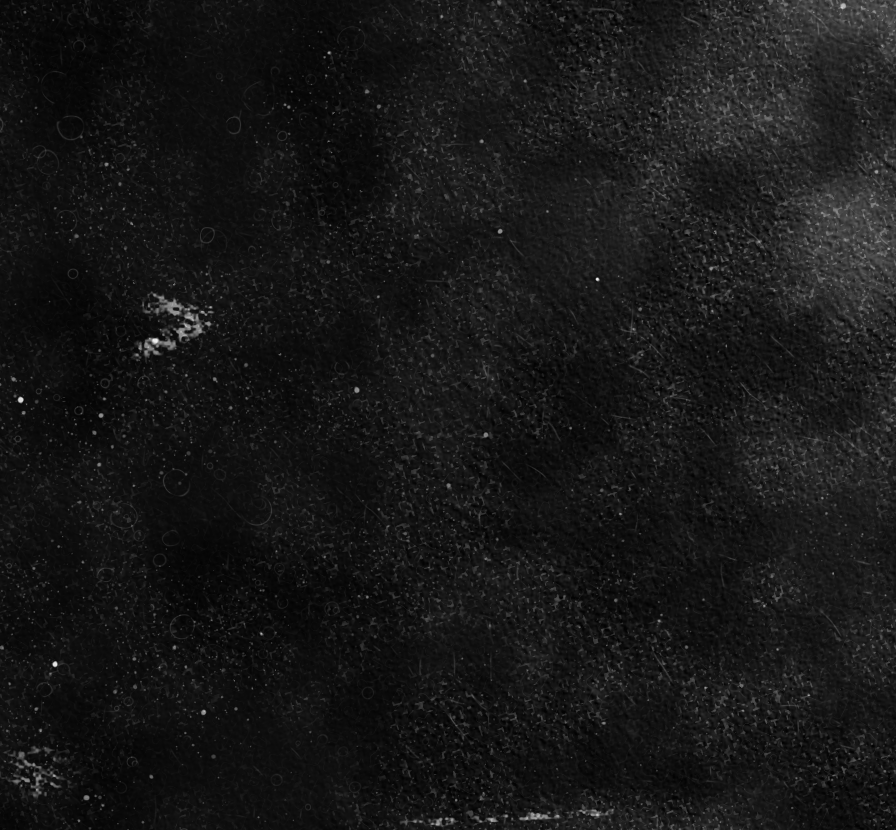
Give the GLSL for this texture, as a WebGL 2 fragment shader.

```glsl
#version 300 es
precision highp float;
#define BASE_TONE 0.047
#define SIDE_LIGHT 0.037
#define CORNER_LIGHT 0.115
#define RELIEF 1.7
#define GRAIN_SCALE 205.0
#define CRUMB_LEVEL 0.21
#define DUST_LEVEL 0.42
#define RING_LEVEL 0.2
#define SCRATCH_LEVEL 0.2
#define STROKE_ANGLE -0.75
uniform vec2 u_resolution;
out vec4 fragColor;

float hash(vec2 c) {
    uvec2 k = uvec2(ivec2(floor(c)));
    uint h = k.x * 73856093u ^ k.y * 19349663u;
    h = (h ^ (h >> 15)) * 668265263u;
    h = (h ^ (h >> 13)) * 374761393u;
    return float((h ^ (h >> 16)) & 65535u) / 65535.0;
}

float noise(vec2 p) {
    vec2 i = floor(p), f = p - i;
    f = f * f * (3.0 - 2.0 * f);
    return mix(mix(hash(i), hash(i + vec2(1, 0)), f.x),
               mix(hash(i + vec2(0, 1)), hash(i + vec2(1, 1)), f.x), f.y);
}

mat2 rotation(float a) { return mat2(cos(a), -sin(a), sin(a), cos(a)); }

float inside(float d, float px) { return 1.0 - smoothstep(-px, px, d); }

float fbm(vec2 p) {
    float sum = 0.0, amp = 0.5;
    for (int i = 0; i < 5; i++) {
        sum += amp * noise(p);
        p = rotation(0.6) * p * 2.03 + 17.3;
        amp *= 0.5;
    }
    return sum / 0.97;
}

// Plaster height: fine pits plus long trowel strokes
float plaster(vec2 p, float strokes) {
    vec2 s = rotation(STROKE_ANGLE) * p;
    vec2 g = rotation(0.5) * p * GRAIN_SCALE;
    return 0.55 * noise(g) + 0.45 * noise(rotation(0.9) * g * 1.7 + 31.0)
         + strokes * noise(s * vec2(22.0, 150.0));
}

// Round specks, or outlines when width > 0
float scatter(vec2 p, float cell, vec2 radii, float width, float density, float seed, float px) {
    p = rotation(seed) * p;
    vec2 id = floor(p / cell) + floor(seed * 10.0);
    vec2 jitter = vec2(hash(id + 101.0), hash(id + 211.0)) - 0.5;
    float r = mix(radii.x, radii.y, pow(hash(id + 307.0), 2.0));
    vec2 d = (fract(p / cell) - 0.5) * cell - jitter * (cell - 2.0 * r - 0.003);
    d *= 1.0 + 0.5 * (noise(p / radii.y * 0.8) - 0.5);
    float dist = length(d) - r;
    if (width > 0.0) dist = abs(dist) - width;
    return inside(dist, px) * step(hash(id), density) * mix(0.3, 1.0, hash(id + 401.0));
}

// Thin tapered scratches, one per elongated cell
float scratches(vec2 p, float angle, vec2 cell, float density, float px) {
    vec2 s = rotation(angle) * p;
    vec2 id = floor(s / cell) + floor(angle * 100.0);
    vec2 d = (fract(s / cell) - 0.5) * cell;
    d.y -= (hash(id + 53.0) - 0.5) * cell.y * 0.5 + d.x * (hash(id + 71.0) - 0.5) * 0.2;
    d.y += 0.006 * (noise(p * 45.0) - 0.5);
    float taper = 1.0 - smoothstep(0.05, 0.15 + 0.3 * hash(id + 89.0), abs(d.x / cell.x));
    return inside(abs(d.y) - 0.0007, px) * taper * step(hash(id), density);
}

void main() {
    vec2 p = gl_FragCoord.xy / u_resolution.y, q = gl_FragCoord.xy / u_resolution;
    float px = 1.0 / u_resolution.y;
    // Broad light and mottled patches
    float cloud = fbm(p * 6.5 + 0.7 * fbm(p * 9.0) + 4.0);
    float patches = smoothstep(0.32, 0.68, fbm(p * 14.0 + 21.0));
    float right = smoothstep(0.15, 0.8, q.x), left = 1.0 - smoothstep(0.3, 0.6, q.x);
    float corner = 1.0 - smoothstep(0.0, 0.55, length((q - vec2(1.02, 0.87)) * vec2(1.0, 0.85)));
    float light = BASE_TONE + SIDE_LIGHT * right + CORNER_LIGHT * corner;
    float tone = light * mix(0.62, 1.25, smoothstep(0.28, 0.72, cloud)) * mix(0.82, 1.15, patches);
    // Embossed surface, curled ridges and crumbs
    float strokes = 0.8 * smoothstep(0.45, 0.7, fbm(p * 5.0 + 50.0)) * right;
    float slope = plaster(p, strokes) - plaster(p + vec2(0.0022, 0.0026), strokes);
    float rough = mix(0.5, 1.0, patches) * mix(0.6, 1.0, right);
    tone += RELIEF * min(light, 0.12) * slope * rough;
    float ridge = 1.0 - abs(2.0 * noise(rotation(1.1) * p * 110.0 + 9.0) - 1.0);
    tone += 0.09 * smoothstep(0.8, 1.0, ridge) * rough * noise(p * 190.0 + 3.0);
    float crumbs = smoothstep(0.66, 0.97, noise(rotation(0.3) * p * GRAIN_SCALE * 1.5));
    tone += CRUMB_LEVEL * crumbs * mix(0.2, 1.0, patches) * mix(0.55, 1.0, right);
    // Scratches at several angles
    float marks = 0.0;
    for (float i = 0.0; i < 4.0; i++)
        marks += scratches(p, STROKE_ANGLE + 0.45 * i * (i - 1.3), vec2(0.12 - 0.02 * i, 0.035), 0.16, px);
    tone += SCRATCH_LEVEL * marks * mix(0.35, 1.0, right) * smoothstep(0.25, 0.75, noise(p * 110.0));
    // Dust, rings and bright specks
    float cluster = smoothstep(0.45, 0.7, fbm(p * 8.0 + 90.0));
    float density = cluster * mix(0.15, 0.55, left) + 0.025, dust = 0.0;
    for (float i = 1.0; i < 4.0; i++)
        dust += scatter(p, 0.009 + 0.004 * i, vec2(0.0005, 0.0008 * i), 0.0, density, 1.3 * i, px);
    float rings = scatter(p, 0.07, vec2(0.006, 0.02), 0.0005, 0.3, 8.4, px)
                + scatter(p, 0.03, vec2(0.003, 0.009), 0.0005, 0.2, 30.7, px);
    tone += DUST_LEVEL * dust + RING_LEVEL * rings * left * smoothstep(0.2, 0.6, noise(p * 85.0));
    tone += 0.85 * scatter(p, 0.15, vec2(0.002, 0.004), 0.0, 0.3, 15.2, px);
    // Chalky smear with two converging arms
    vec2 s = vec2(0.26, 0.615) - p;
    float arm = min(abs(s.y + 0.25 * s.x), abs(s.y - 0.42 * s.x));
    float chalk = smoothstep(-0.005, 0.01, s.x) * (1.0 - smoothstep(0.07, 0.13, s.x))
                * (1.0 - smoothstep(0.0, 0.026, arm));
    // Worn lower edge and corner
    float edge = 1.0 - smoothstep(0.002, 0.008, abs(p.y - 0.005 - 0.06 * max(p.x - 0.45, 0.0)));
    chalk += 0.75 * edge * smoothstep(0.38, 0.5, q.x) * (1.0 - smoothstep(0.66, 0.72, q.x));
    chalk += 0.7 * (1.0 - smoothstep(0.01, 0.06, length((p - vec2(0.045, 0.07)) * vec2(0.8, 1.0))));
    float flakes = 0.5 * noise(rotation(-0.3) * p * vec2(80.0, 210.0)) + 0.5 * noise(p * 290.0);
    tone += 0.5 * smoothstep(0.42, 0.85, flakes * (0.5 + 0.7 * chalk)) * min(chalk * 1.6, 1.0);
    fragColor = vec4(vec3(clamp(tone, 0.012, 1.0)), 1.0);
}
```
